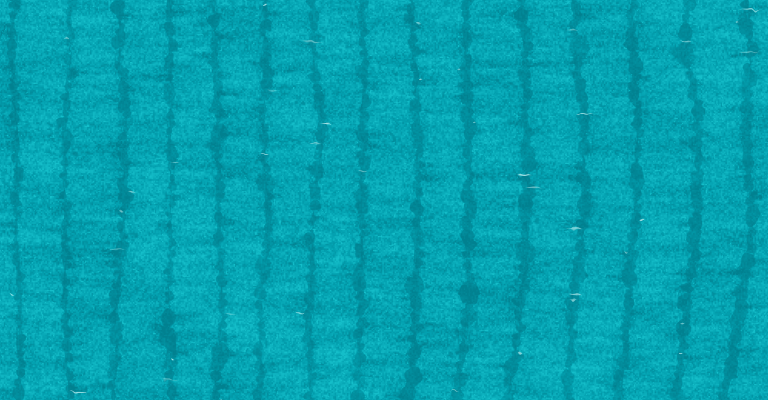
Give the GLSL for this texture, as a WebGL 2 fragment shader.

```glsl
#version 300 es
precision highp float;

uniform vec2 u_resolution;
out vec4 outColor;

// Layout, in units of the canvas height
const float FIRST_SEAM = 0.025;
const float PITCH = 0.1296;
const float LAST_SEAM = 14.0;
const float ROW = 0.025;
const float BOW = 0.13;
const float DRIFT = 0.022;
const float WANDER = 0.026;
const float CORE_WIDTH = 0.005;
const vec2 BLOB_RADIUS = vec2(0.009, 0.0175);

// Frequency of wear, as a share of the rows
const float BLOTCH_SHARE = 0.04;
const float SMEAR_SHARE = 0.3;
const float GAP_SHARE = 0.05;

// Ink
const vec3 INK_DARK = vec3(0.005, 0.505, 0.565);
const vec3 INK_BASE = vec3(0.012, 0.632, 0.692);
const vec3 INK_LIGHT = vec3(0.08, 0.745, 0.79);
const vec3 PAPER = vec3(0.78, 0.96, 0.96);
const float STREAK = 1.05;
const float CLOUD = 0.5;
const float GRAIN = 1.5;
const float HALO = 0.42;

float hash(vec2 cell, uint seed) {
  uvec2 u = uvec2(ivec2(floor(cell)));
  uint h = u.x * 1597u + u.y * 51749u + seed * 7919u;
  h = h * 747796405u + 2891336453u;
  h = ((h >> ((h >> 28u) + 4u)) ^ h) * 277803737u;
  h = (h >> 22u) ^ h;
  return float(h & 0xffffu) / 65535.0;
}

float noise(vec2 p, uint seed) {
  vec2 i = floor(p), f = fract(p);
  f = f * f * (3.0 - 2.0 * f);
  float low = mix(hash(i, seed), hash(i + vec2(1, 0), seed), f.x);
  float high = mix(hash(i + vec2(0, 1), seed), hash(i + vec2(1, 1), seed), f.x);
  return mix(low, high, f.y);
}

// Wandering centre line of one seam, bowed more towards the right
float seamX(float k, float y) {
  float lean = clamp(k / LAST_SEAM, 0.0, 1.0);
  float bow = BOW * lean * (0.13 - (y - 0.62) * (y - 0.62));
  float drift = DRIFT * (cos(0.45 * (k - 1.0)) - 0.2);
  float wander = WANDER * (noise(vec2(k * 7.0, y * 4.5), 1u) - 0.5);
  return FIRST_SEAM + k * PITCH + drift + bow + wander;
}

float fill(float d, float soft) {
  return 1.0 - smoothstep(-soft, soft, d);
}

void main() {
  vec2 p = gl_FragCoord.xy / u_resolution.y;
  float soft = max(0.0016, 0.7 / u_resolution.y);
  vec2 ragged = p + 0.008 * (vec2(noise(p * 90.0, 2u), noise(p * 90.0, 3u)) - 0.5);

  float nearest = floor((p.x - FIRST_SEAM) / PITCH + 0.5);
  float row = floor(p.y / ROW);
  float column = nearest - 2.0;
  float overlap = 0.0, smear = 0.0, gap = 0.0, seamDistance = 1.0;

  for (float dk = -1.0; dk <= 1.0; dk++) {
    float k = nearest + dk;
    float line = seamX(k, p.y);
    float weight = mix(0.9, 1.25, clamp(k / LAST_SEAM, 0.0, 1.0));
    column += step(line, p.x);
    seamDistance = min(seamDistance, abs(p.x - line));

    // Thin core where neighbouring bands overlap
    float core = CORE_WIDTH * (0.3 + 1.2 * noise(vec2(k * 5.0, p.y * 25.0), 4u));
    overlap = max(overlap, 0.75 * fill(abs(ragged.x - line) - core * weight, soft));

    for (float dj = -2.0; dj <= 2.0; dj++) {
      vec2 id = vec2(k, row + dj);
      float size = hash(id, 5u), side = hash(id, 6u) - 0.5;
      float y = (id.y + 0.5 + 0.7 * (hash(id, 7u) - 0.5)) * ROW;
      vec2 centre = vec2(seamX(k, y) + 0.014 * side, y);

      // Pooled ink at the ends of strokes
      float radius = weight * mix(BLOB_RADIUS.x, BLOB_RADIUS.y, size * size);
      radius += 0.008 * step(1.0 - BLOTCH_SHARE, hash(id, 8u));
      float blob = fill(length((ragged - centre) * vec2(1.1, 0.95)) - radius, soft * 1.3);
      overlap = max(overlap, blob * mix(0.6, 1.0, hash(id, 9u)));

      // Horizontal smear fading away from the seam
      float reach = 0.03 + 0.08 * hash(id, 10u);
      vec2 q = ragged - centre;
      float along = q.x * sign(side) / reach;
      float tail = step(0.0, along) * (1.0 - smoothstep(0.1, 1.0, along));
      tail *= fill(abs(q.y) - 0.008 * (1.0 - 0.5 * along), 0.004);
      smear = max(smear, tail * step(1.0 - SMEAR_SHARE, hash(id, 11u)));

      // Bare, tapered sliver between strokes
      float halfLength = 0.006 + 0.026 * pow(hash(id, 12u), 2.0);
      vec2 s = ragged - centre - vec2(side * 0.04, 0.008);
      s.y += 0.05 * s.x;
      float taper = 1.0 - abs(s.x) / halfLength;
      float sliver = fill(abs(s.y) - 0.002 * taper, soft) * smoothstep(0.0, 0.5, taper);
      sliver *= mix(0.35, 1.0, hash(id, 21u));
      gap = max(gap, sliver * step(1.0 - GAP_SHARE, hash(id, 13u)));
    }
  }

  // Streaks, slanted a little differently in every band
  float slant = 0.16 * (hash(vec2(column, 0.0), 14u) - 0.5);
  vec2 strokes = vec2(p.x * 7.0 + column * 13.0, p.y + slant * p.x);
  float streaks = noise(strokes * vec2(1, 42), 15u) * 0.6 + noise(strokes * vec2(2, 120), 16u) * 0.4;
  float cloud = noise(p * 5.0, 17u) * 0.6 + noise(p * vec2(9, 16), 22u) * 0.4 - 0.5;
  float grain = noise(p * 260.0, 18u) * 0.7 + noise(p * 120.0, 19u) * 0.3 - 0.5;
  float fleck = smoothstep(0.84, 1.0, noise(p * vec2(150, 230), 20u));
  float halo = exp(-seamDistance / 0.022) * noise(strokes * vec2(2, 36), 23u);

  // Signed tone: negative is dense ink, positive is thin ink
  float tone = 0.16 + STREAK * (streaks - 0.5) + CLOUD * cloud + GRAIN * grain + 0.8 * fleck;
  tone -= HALO * halo + 0.55 * smear;
  float pooled = -0.82 + 0.35 * GRAIN * grain + CLOUD * cloud + 0.3 * (streaks - 0.5);
  tone = mix(tone, pooled, overlap * 0.92);
  vec3 ink = mix(INK_BASE, INK_DARK, clamp(-tone, 0.0, 1.0));
  ink = mix(ink, INK_LIGHT, clamp(tone, 0.0, 1.0));
  outColor = vec4(mix(ink, PAPER, gap * 0.85), 1.0);
}
```
